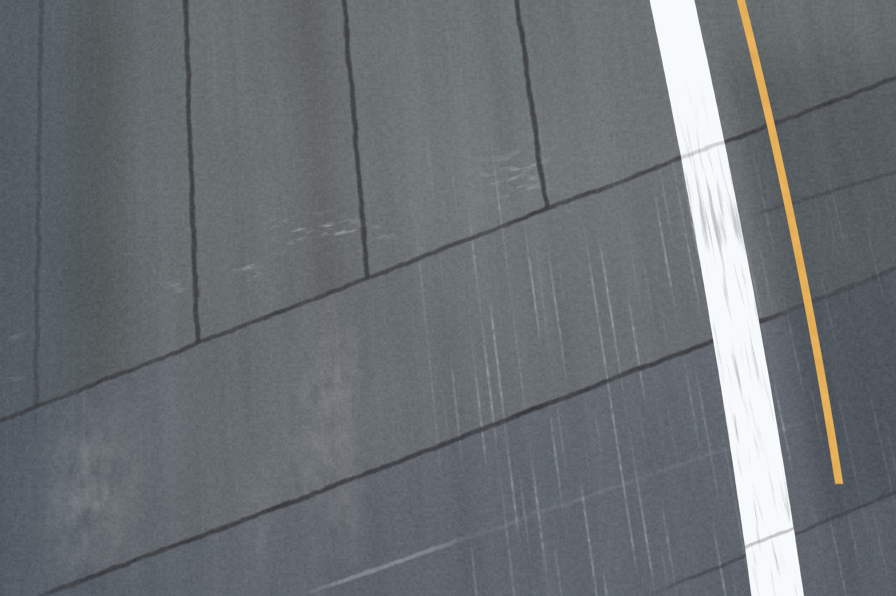
Write a Shadertoy shader that draws this texture.

```glsl
vec2 hash2(vec2 p) {
    p = vec2(dot(p, vec2(127.1, 311.7)), dot(p, vec2(269.5, 183.3)));
    return fract(sin(p) * 43758.55) * 2.0 - 1.0;
}

float gradientNoise(vec2 p) {
    vec2 i = floor(p), f = fract(p), e = vec2(1.0, 0.0);
    vec2 w = f * f * f * (f * (f * 6.0 - 15.0) + 10.0);
    float low = mix(dot(hash2(i), f), dot(hash2(i + e.xy), f - e.xy), w.x);
    float high = mix(dot(hash2(i + e.yx), f - e.yx), dot(hash2(i + 1.0), f - 1.0), w.x);
    return mix(low, high, w.y);
}

float fbm(vec2 p) {
    float sum = 0.0, gain = 0.6;
    for (int i = 0; i < 4; i++) {
        sum += gain * gradientNoise(p);
        p = mat2(1.6, 1.2, -1.2, 1.6) * p + 7.3;
        gain *= 0.5;
    }
    return sum;
}

// Soft-edged band around a zero distance
float band(float dist, float halfWidth) {
    float aa = 0.8 / iResolution.y;
    return 1.0 - smoothstep(halfWidth - aa, halfWidth + aa, abs(dist));
}

float crack(float dist, float width) {
    return 1.0 - smoothstep(width * 0.3, width + 1.2 / iResolution.y, abs(dist));
}

float blob(vec2 p, vec2 centre, vec2 size) {
    vec2 q = (p - centre) / size;
    return exp(-dot(q, q));
}

void mainImage(out vec4 fragColor, in vec2 fragCoord) {
    vec2 p = fragCoord / iResolution.y;
    float down = 1.0 - p.y;
    // Lane coordinate: constant along the fanned-out travel direction
    float lane = (p.x + 0.027 * down) / (1.0 + 0.195 * down);
    float wobble = 0.006 * fbm(p * 13.0) + 0.003 * gradientNoise(p * 55.0);
    float upperSeam = p.y - (0.293 + 0.395 * p.x - 0.008 * p.x * p.x) + wobble;
    float lowerSeam = p.y - (-0.025 + 0.37 * p.x + 0.008 * p.x * p.x) + wobble;
    float above = smoothstep(-0.004, 0.004, upperSeam);
    float below = 1.0 - smoothstep(-0.004, 0.004, lowerSeam);
    float rightSide = smoothstep(1.17, 1.23, lane);

    // Asphalt tone per slab
    vec3 col = vec3(0.395, 0.415, 0.435);
    col = mix(col, vec3(0.405, 0.425, 0.435), above);
    col = mix(col, vec3(0.375, 0.397, 0.425), below);
    col += 0.035 * blob(p, vec2(0.85, 0.72), vec2(0.4, 0.4));
    col -= vec3(0.07, 0.055, 0.04) * exp(-p.x * p.x * 30.0);
    col -= 0.06 * rightSide * (1.0 - smoothstep(0.83, 1.0, p.y));
    col += 0.03 * rightSide * (1.0 - smoothstep(-0.01, 0.01, p.y - 0.07 - 0.4 * (p.x - 1.255)));

    // Tyre stains and broad streaks along the lanes
    float streak = fbm(vec2(lane * 24.0, down * 1.3));
    float stain = blob(vec2(lane), vec2(0.16), vec2(0.075)) + blob(vec2(lane), vec2(0.515), vec2(0.055));
    col -= vec3(0.048, 0.054, 0.062) * stain * (0.35 + 0.65 * above) * (0.85 + streak);
    col += 0.05 * streak + 0.025 * fbm(p * 5.0);

    // Pale dusty wear
    float dust = blob(p, vec2(0.15, 0.17), vec2(0.075, 0.13)) + 0.7 * blob(p, vec2(0.555, 0.31), vec2(0.065, 0.16));
    dust += 0.45 * blob(p, vec2(0.44, 0.13), vec2(0.025, 0.10)) + 0.5 * blob(p, vec2(0.58, 0.13), vec2(0.04, 0.07));
    col += vec3(0.115, 0.108, 0.10) * dust * (1.0 - above) * clamp(0.65 + 1.6 * fbm(vec2(lane * 45.0, down * 22.0)), 0.0, 1.6);

    // Broken scuffs across the upper slabs
    float scuff = blob(p, vec2(0.55, 0.615), vec2(0.09, 0.025)) + 0.7 * blob(p, vec2(0.87, 0.7), vec2(0.06, 0.045));
    scuff += 0.6 * blob(p, vec2(0.42, 0.55), vec2(0.03, 0.025)) + 0.6 * blob(p, vec2(0.30, 0.52), vec2(0.025, 0.012));
    scuff += 0.7 * blob(p, vec2(0.02, 0.44), vec2(0.04, 0.008)) + 0.6 * blob(p, vec2(0.01, 0.365), vec2(0.04, 0.01));
    float tilt = p.y - 0.22 * p.x;
    col += 0.20 * scuff * smoothstep(0.02, 0.32, fbm(vec2(p.x * 22.0, tilt * 75.0)));

    // Thin scratches, one per lane cell
    float cell = floor(lane * 60.0);
    vec2 seed = hash2(vec2(cell, 4.0));
    float scratch = crack(fract(lane * 60.0) / 60.0 - (0.5 + 0.3 * seed.x) / 60.0, 0.0012);
    scratch *= smoothstep(-0.05, 0.3, gradientNoise(vec2(cell * 3.7, down * 5.0)) + 0.15 * seed.y);
    float scratchZone = smoothstep(0.60, 0.76, lane) * (1.0 - 0.65 * rightSide) * smoothstep(0.2, 0.45, down);
    col += 0.12 * scratch * (0.12 + scratchZone) * (0.7 + gradientNoise(p * 90.0));

    // Fanned joints ending at the upper seam
    vec3 tar = vec3(0.225, 0.225, 0.24);
    for (int i = 0; i < 4; i++) {
        float n = float(i);
        float gap = (lane - 0.069 - 0.23 * n - 0.012 * n * n) * (1.0 + 0.195 * down);
        float strength = i == 0 ? 0.4 : 0.8;
        col = mix(col, tar, above * strength * crack(gap + wobble, 0.0045));
    }

    // Long diagonal seams and their fainter companions
    float seamFade = 0.7 + 0.45 * gradientNoise(vec2(p.x * 14.0, 2.0));
    col = mix(col, tar, seamFade * crack(upperSeam, 0.0042));
    col = mix(col, tar, (seamFade + 0.1) * (1.0 - 0.5 * rightSide) * smoothstep(0.05, 0.1, p.x) * crack(lowerSeam, 0.0048));
    float cornerSeam = p.y - 0.07 - 0.42 * (p.x - 1.255) + wobble;
    col = mix(col, tar, 0.5 * smoothstep(1.05, 1.2, p.x) * crack(cornerSeam, 0.003));
    float rightSeam = p.y - 0.66 - 0.3 * (p.x - 1.33) + wobble;
    col = mix(col, tar, 0.35 * rightSide * crack(rightSeam, 0.003));
    float paleSeam = p.y - 0.01 - 0.345 * (p.x - 0.53) + wobble;
    float paleFade = smoothstep(0.5, 0.58, p.x) * (1.0 - 0.75 * smoothstep(0.7, 0.8, p.x)) * (1.0 - rightSide);
    col += 0.13 * paleFade * crack(paleSeam, 0.004);

    // Aggregate grain
    col += 0.05 * gradientNoise(p * 210.0) + 0.03 * gradientNoise(p * 95.0);

    // Wide white line with rubbed paint
    float whiteDist = p.x - (1.305 - 0.1775 * p.y + 0.037 * p.y * down);
    float rubbed = smoothstep(0.05, 0.5, fbm(vec2(lane * 130.0, down * 9.0)) + 0.15 * blob(p, vec2(1.2, 0.68), vec2(0.1, 0.09)));
    vec3 paint = vec3(0.97, 0.98, 0.99) - 0.22 * rubbed * smoothstep(0.1, 0.3, down);
    paint -= 0.15 * crack(upperSeam, 0.004) + 0.2 * crack(cornerSeam - 0.012, 0.003);
    col = mix(col, paint, band(whiteDist + 0.15 * wobble, 0.044 - 0.0065 * p.y));

    // Narrow yellow line with a square end
    float yellowDist = p.x - (1.408 - 0.203 * (p.y - 0.188) + 0.06 * down * (p.y - 0.188));
    float yellowEnd = smoothstep(0.186, 0.19, p.y);
    vec3 yellow = vec3(0.90, 0.69, 0.35) + 0.07 * fbm(p * 40.0);
    col = mix(col, yellow, yellowEnd * band(yellowDist, 0.0068));

    fragColor = vec4(clamp(col, 0.0, 1.0), 1.0);
}
```
